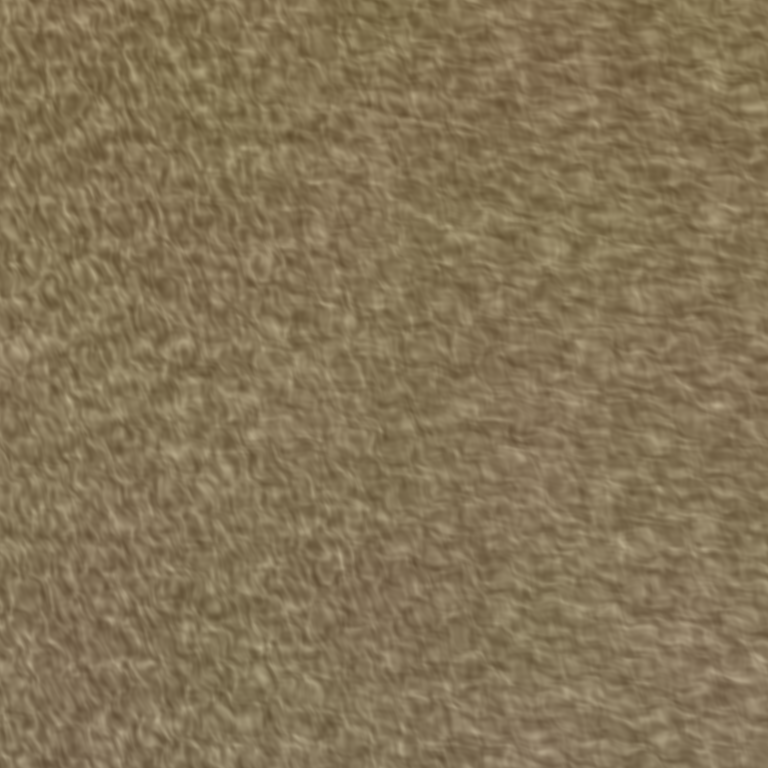
Write a WebGL 1 fragment shader that draws this texture.

```glsl
precision highp float;
// Short-pile woven carpet in olive brown: stretched gradient noise forms
// upright leaning fibres at the left that give way to flat strands at the
// right, with soft clumps, faint rows and a slow drift of tint on top.

uniform vec2 u_resolution;

vec2 gradientAt(vec2 cell) {
  vec3 h = fract(vec3(cell.xyx) * vec3(0.1031, 0.1030, 0.0973));
  h += dot(h, h.yzx + 33.33);
  float angle = 6.28319 * fract((h.x + h.y) * h.z);
  return vec2(cos(angle), sin(angle));
}

float gradientNoise(vec2 p) {
  vec2 cell = floor(p);
  vec2 f = p - cell;
  vec2 u = f * f * f * (f * (f * 6.0 - 15.0) + 10.0);
  float a = dot(gradientAt(cell), f);
  float b = dot(gradientAt(cell + vec2(1.0, 0.0)), f - vec2(1.0, 0.0));
  float c = dot(gradientAt(cell + vec2(0.0, 1.0)), f - vec2(0.0, 1.0));
  float d = dot(gradientAt(cell + 1.0), f - 1.0);
  return mix(mix(a, b, u.x), mix(c, d, u.x), u.y);
}

// Two octaves of noise drawn out along one direction.
float fibres(vec2 p, float angle, vec2 density) {
  vec2 axis = vec2(cos(angle), sin(angle));
  vec2 q = vec2(dot(p, axis), dot(p, vec2(-axis.y, axis.x))) * density;
  return gradientNoise(q + 71.3) + 0.6 * gradientNoise(q * 1.63 + 213.7);
}

void main() {
  vec2 p = gl_FragCoord.xy / u_resolution.y;

  // Bend the strands a little so they curl instead of running straight.
  vec2 bend = vec2(gradientNoise(p * 31.0 + 17.0), gradientNoise(p * 31.0 + 59.0));
  vec2 w = p + 0.008 * bend;

  // Upright pile at the left, flat pile at the right.
  float broad = gradientNoise(p * 3.2 + 5.0);
  float flatness = smoothstep(0.05, 0.85, p.x + 0.1 * (p.y - 0.5) + 0.3 * broad);
  float upright = fibres(w, 1.95, vec2(43.0, 88.0));
  float lying = fibres(w, -0.2, vec2(30.0, 82.0));
  float pile = upright * mix(1.0, 0.42, flatness) + lying * mix(0.35, 0.78, flatness);

  // Clumps and faint horizontal rows.
  float clumps = gradientNoise(p * vec2(19.0, 26.0) + 140.0);
  float rows = gradientNoise(p * vec2(9.0, 58.0) + 90.0);

  float tone = 0.17 * pile + 0.07 * clumps + 0.035 * rows + 0.035 * broad;
  tone += 1.1 * (tone * tone - 0.0025);
  tone += 0.012 * (0.5 - p.y);

  // Warmer towards the top, greyer below, with slow patches of tint.
  float tint = gradientNoise(p * 5.0 + 33.0);
  vec3 color = vec3(0.518, 0.454, 0.338) + tone * vec3(0.98, 1.02, 0.97);
  color += vec3(0.006, 0.0, -0.026) * (p.y - 0.5);
  color += vec3(0.010, -0.006, 0.014) * tint;

  gl_FragColor = vec4(color, 1.0);
}
```
